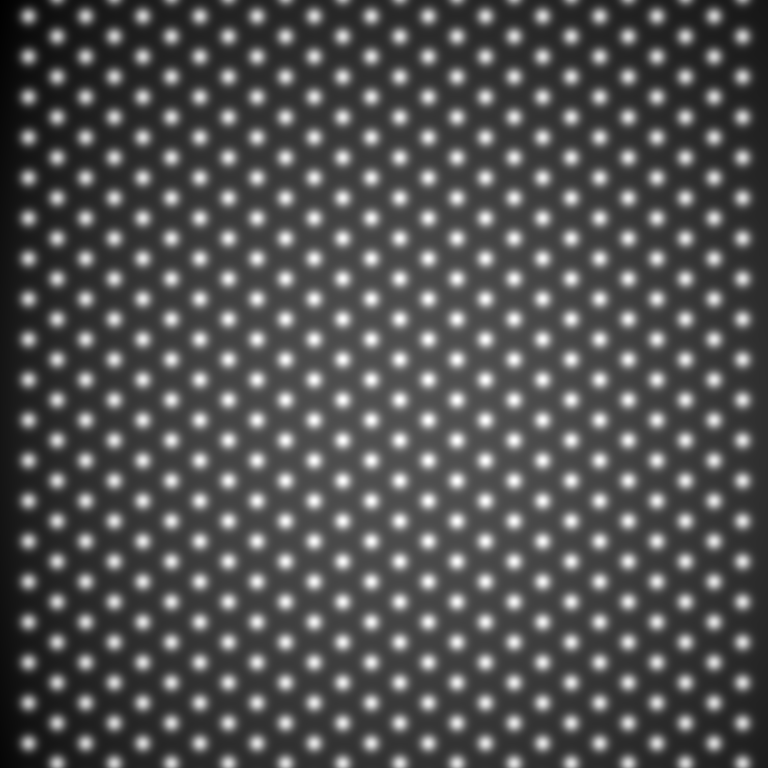
This pattern is drawn by a Shadertoy shader. Its source:

```glsl
// Staggered grid of soft white dots over a dim grey glow.
// Each dot is a Gaussian; odd and even columns are offset by half a row,
// and the glow fades outward with an extra falloff at the left border.

#define COLUMN_PITCH 0.03719
#define ROW_PITCH    0.05259
#define ROW_START    0.0322
#define COLUMN_COUNT 26.0
#define DOT_SIGMA    0.00743
#define DOT_LEVEL    0.69
#define GLOW_CENTER  vec2(0.54, 0.45)
#define GLOW_LEVEL   0.31
#define GLOW_FALLOFF 2.5
#define EDGE_DIM     0.07
#define EDGE_WIDTH   0.08

// Sum of the nearest dot in this column and in its two neighbours
float dotGrid(vec2 p) {
    float nearest = floor(p.x / COLUMN_PITCH + 0.5);
    float light = 0.0;
    for (int i = -1; i <= 1; i++) {
        float column = nearest + float(i);
        if (column < 0.5 || column > COLUMN_COUNT + 0.5) continue;
        float stagger = mod(column + 1.0, 2.0) * 0.5;
        float row = (p.y - ROW_START) / ROW_PITCH - stagger;
        vec2 offset = vec2(p.x - column * COLUMN_PITCH,
                           (row - floor(row + 0.5)) * ROW_PITCH);
        light += exp(-dot(offset, offset) / (2.0 * DOT_SIGMA * DOT_SIGMA));
    }
    return light;
}

// Broad off-centre glow, darker along the left border
float backgroundGlow(vec2 p) {
    vec2 d = p - GLOW_CENTER;
    float glow = GLOW_LEVEL * exp(-GLOW_FALLOFF * dot(d, d));
    return max(glow - EDGE_DIM * exp(-p.x / EDGE_WIDTH), 0.0);
}

void mainImage(out vec4 fragColor, in vec2 fragCoord) {
    vec2 uv = fragCoord / iResolution.xy;
    float grey = backgroundGlow(uv) + DOT_LEVEL * dotGrid(uv);
    fragColor = vec4(vec3(clamp(grey, 0.0, 1.0)), 1.0);
}
```
